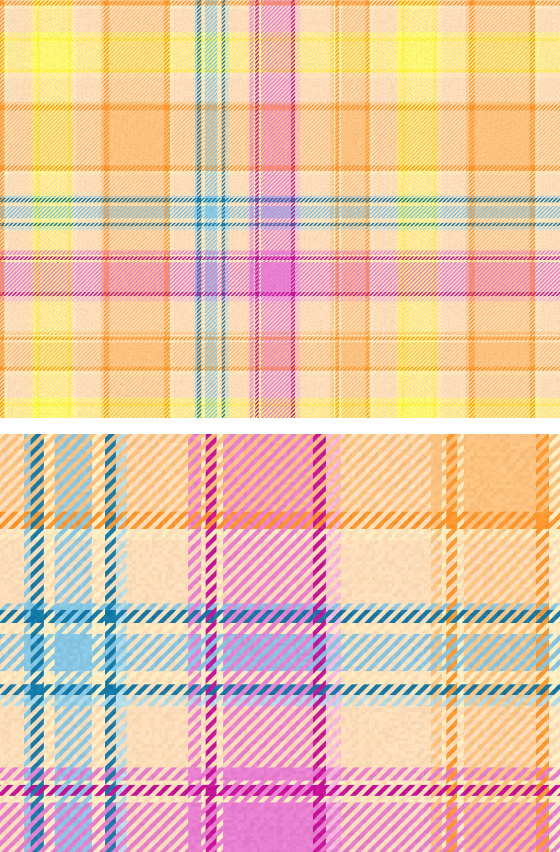
Top, the full canvas; bottom, a detail of the centre.
This pattern is drawn by a Shadertoy shader. Its source:

```glsl
const float UNITS_ACROSS = 768.0;       // cloth units over the canvas width
const float SETT = 501.0;               // length of one colour sequence
const vec2  SETT_START = vec2(43.0, 44.5);
const float TWILL_PITCH = SETT / 90.0;  // spacing of the diagonal ribs
const float WARP_SHARE = 0.5;           // part of each rib showing the warp
const float GRAIN_SIZE = 1.5;
const float GRAIN_AMOUNT = 0.055;
const float RIB_SHADE = 0.012;

const vec3 GROUND = vec3(0.995, 0.865, 0.725);
const vec3 CREAM  = vec3(1.0, 0.925, 0.755);

// Yarn colours
const int YELLOW = 0, LEMON = 1, APRICOT = 2, ORANGE = 3, SKY = 4;
const int TEAL = 5, ICE = 6, PINK = 7, MAGENTA = 8, BLUSH = 9;
const vec3 YARN[10] = vec3[10](
    vec3(0.995, 0.965, 0.46), vec3(1.0, 0.95, 0.20),
    vec3(0.99, 0.76, 0.50),   vec3(1.0, 0.59, 0.18),
    vec3(0.53, 0.78, 0.89),   vec3(0.08, 0.48, 0.66),
    vec3(0.70, 0.86, 0.90),   vec3(0.91, 0.50, 0.81),
    vec3(0.78, 0.07, 0.60),   vec3(0.96, 0.71, 0.86));

// Start and end of each pale bed below a group of stripes
const int BEDS = 5;
const vec2 BED[BEDS] = vec2[BEDS](
    vec2(0, 62), vec2(95, 195), vec2(224, 271), vec2(299, 369), vec2(410, 469));

// Start and end of each stripe, with its yarn
const int STRIPES = 20;
const vec2 SPAN[STRIPES] = vec2[STRIPES](
    vec2(0, 50), vec2(7, 12), vec2(50, 55),
    vec2(95, 182), vec2(99, 107), vec2(182, 190),
    vec2(224, 233), vec2(227, 233), vec2(238, 255), vec2(261, 266), vec2(266, 271),
    vec2(299, 305), vec2(307, 312), vec2(315, 356), vec2(356, 362), vec2(362, 369),
    vec2(410, 415), vec2(417, 422), vec2(425, 458), vec2(458, 464));
const int SPAN_YARN[STRIPES] = int[STRIPES](
    YELLOW, LEMON, LEMON,
    APRICOT, ORANGE, ORANGE,
    SKY, TEAL, SKY, TEAL, ICE,
    PINK, MAGENTA, PINK, MAGENTA, BLUSH,
    APRICOT, ORANGE, APRICOT, ORANGE);

float hash(vec2 p) {
    return fract(sin(dot(p, vec2(127.1, 311.7))) * 43758.5453);
}

// Smooth coverage of the interval span at position s
float band(float s, vec2 span, float pixel) {
    float inside = min(s - span.x, span.y - s);
    return clamp(inside / pixel + 0.5, 0.0, 1.0);
}

// Thread colour at a position along the sett
vec3 threadColor(float position, float pixel) {
    float margin = 16.0;
    float s = mod(position + margin, SETT) - margin;
    vec3 color = GROUND;
    for (int i = 0; i < BEDS; i++)
        color = mix(color, CREAM, band(s, BED[i], pixel));
    for (int i = 0; i < STRIPES; i++)
        color = mix(color, YARN[SPAN_YARN[i]], band(s, SPAN[i], pixel));
    return color;
}

// 1 where the warp passes over the weft, in ribs rising to the right
float twill(vec2 p, float pixel) {
    float phase = fract((p.x + p.y) / TWILL_PITCH);
    float edge = 0.5 * WARP_SHARE - abs(phase - 0.5);
    float softness = 1.4 * pixel / TWILL_PITCH;
    return clamp(edge / softness + 0.5, 0.0, 1.0);
}

void mainImage(out vec4 fragColor, in vec2 fragCoord) {
    // Cloth coordinates, measured from the upper left
    float pixel = UNITS_ACROSS / iResolution.x;
    vec2 p = vec2(fragCoord.x, iResolution.y - fragCoord.y) * pixel;

    // Interlace the two thread directions
    vec3 warp = threadColor(p.x - SETT_START.x, pixel);
    vec3 weft = threadColor(p.y - SETT_START.y, pixel);
    float over = twill(p, pixel);
    vec3 color = mix(weft, warp, over);

    // Faint rib relief and fibre grain
    color += RIB_SHADE * (over - 0.5);
    color += GRAIN_AMOUNT * (hash(floor(p / GRAIN_SIZE)) - 0.5);

    fragColor = vec4(clamp(color, 0.0, 1.0), 1.0);
}
```
